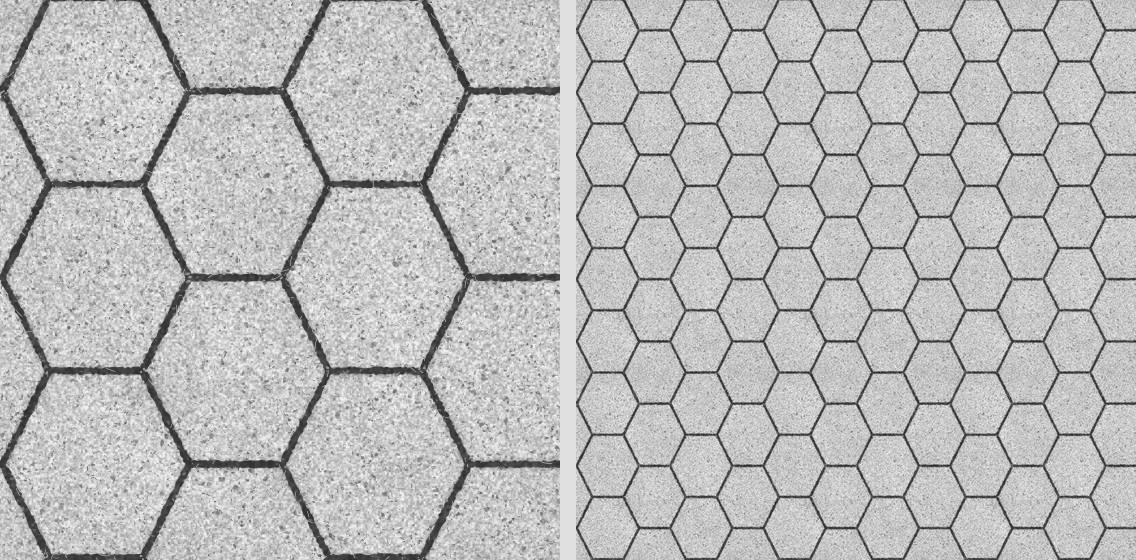
Left: one tile. Right: repeated 3 by 3.
Reproduce this texture procedurally as a three.js fragment shader.

```glsl
// Grey concrete hexagon paving: four staggered columns of three stones with dark soil joints.
// Two offset lattices give the hexagon distance; wrapped value and cellular noise add grain,
// pits, ragged stone edges, pale chips at the corners and dry grass strands.
#define PERIOD vec2(0.5, 1.0 / 3.0)
#define ORIGIN vec2(0.171, 0.171)
#define HALF_HEIGHT (1.0 / 6.0)
#define JOINT_HALF 0.0062
#define EDGE_SOFT 0.0016
#define STONE_GREY 0.795
#define SOIL_GREY 0.21
#define GRAIN 0.24
#define PIT_DEPTH 0.27
#define STRAND_CELLS 38.0
#define STRAND_GREY 0.70

varying vec2 vUv;

vec3 hash3(vec2 p) {
  vec3 q = fract(p.xyx * vec3(0.1031, 0.1030, 0.0973));
  q += dot(q, q.yxz + 33.33);
  return fract((q.xxy + q.yzz) * q.zyx);
}

// Value noise on an n by n lattice that wraps over the canvas
float noise(vec2 uv, float n) {
  vec2 g = uv * n, i = floor(g), f = fract(g);
  f = f * f * (3.0 - 2.0 * f);
  vec2 a = mod(i, n) + n * 1.7, b = mod(i + 1.0, n) + n * 1.7;
  return mix(mix(hash3(a).x, hash3(vec2(b.x, a.y)).x, f.x),
             mix(hash3(vec2(a.x, b.y)).x, hash3(b).x, f.x), f.y);
}

// Scattered round spots; amount is the share of cells that hold one
float spots(vec2 uv, float n, float amount) {
  vec2 g = uv * n, base = floor(g);
  float mask = 0.0;
  for (int y = -1; y <= 1; y++) {
    for (int x = -1; x <= 1; x++) {
      vec2 cell = base + vec2(float(x), float(y));
      vec3 r = hash3(mod(cell, n) + n * 1.3);
      float size = mix(0.2, 0.5, r.z / amount);
      float spot = 1.0 - smoothstep(size * 0.5, size, length(g - cell - r.xy));
      mask = max(mask, spot * step(r.z, amount));
    }
  }
  return mask;
}

// Thin bent strands at random angles
float strands(vec2 uv) {
  vec2 g = uv * STRAND_CELLS, base = floor(g);
  float mask = 0.0;
  for (int y = -1; y <= 1; y++) {
    for (int x = -1; x <= 1; x++) {
      vec2 cell = base + vec2(float(x), float(y));
      vec2 key = mod(cell, STRAND_CELLS);
      vec3 r = hash3(key + 71.0), look = hash3(key + 153.0);
      vec2 v = g - cell - r.xy;
      float angle = 6.2832 * r.z, c = cos(angle), s = sin(angle);
      v = vec2(c * v.x + s * v.y, c * v.y - s * v.x);
      v.y += (look.x - 0.5) * 1.2 * v.x * v.x;
      v.x -= clamp(v.x, -0.4 * look.y, 0.4 * look.y);
      float line = 1.0 - smoothstep(0.015, 0.055, length(v));
      mask = max(mask, line * step(look.z, 0.6));
    }
  }
  return mask;
}

// Distance inward from the hexagon edge
float hexDistance(vec2 q) {
  q = abs(q);
  return min(HALF_HEIGHT - q.y, (2.0 * HALF_HEIGHT - 2.0 * q.x - q.y) / sqrt(5.0));
}

void main() {
  // Nearest stone of the two lattices
  vec2 ga = (vUv - ORIGIN) / PERIOD, gb = ga - 0.5;
  vec2 ia = floor(ga + 0.5), ib = floor(gb + 0.5);
  vec2 qa = (ga - ia) * PERIOD, qb = (gb - ib) * PERIOD;
  float da = hexDistance(qa), db = hexDistance(qb);
  bool first = da > db;
  vec2 q = abs(first ? qa : qb);
  vec2 id = first ? mod(ia, vec2(2.0, 3.0)) : mod(ib, vec2(2.0, 3.0)) + 11.0;
  float corner = min(length(q - vec2(HALF_HEIGHT, 0.0)),
                     length(q - vec2(0.5 * HALF_HEIGHT, HALF_HEIGHT)));

  // Ragged edge
  float fine = noise(vUv, 210.0), medium = noise(vUv, 70.0);
  float d = max(da, db) + (medium - 0.5) * 0.0030 + (fine - 0.5) * 0.0032;
  float stoneMask = smoothstep(JOINT_HALF - EDGE_SOFT, JOINT_HALF + EDGE_SOFT, d);

  // Stone: tint, mottling, grain, pits and pale aggregate
  vec2 warped = vUv + (vec2(medium, noise(vUv, 83.0)) - 0.5) * 0.006
              + (vec2(fine, noise(vUv, 190.0)) - 0.5) * 0.004;
  float cloud = noise(vUv, 7.0), patches = noise(vUv, 23.0);
  float stone = STONE_GREY + (hash3(id + 5.0).x - 0.5) * 0.025;
  stone += (cloud - 0.5) * 0.04 + (patches - 0.5) * 0.035;
  stone += GRAIN * (noise(vUv, 260.0) - 0.5) + 0.7 * GRAIN * (noise(vUv, 430.0) - 0.5);
  float pits = max(spots(warped, 150.0, 0.20), spots(warped, 84.0, 0.10));
  stone -= PIT_DEPTH * pits * mix(0.45, 1.15, patches);
  stone += 0.10 * spots(warped + 0.37, 120.0, 0.10);
  stone -= 0.13 * (1.0 - smoothstep(JOINT_HALF, 0.017, d)) * medium;

  // Soil: crumbs and pale chips gathered at the corners
  float soil = SOIL_GREY + 0.13 * noise(vUv, 170.0) * noise(vUv, 45.0) + 0.09 * (fine - 0.4);
  soil += 0.16 * spots(warped, 128.0, 0.12);
  float chips = spots(warped + 0.19, 136.0, 0.45) * (1.0 - smoothstep(0.005, 0.014, corner));
  float grey = mix(soil, stone, stoneMask);
  grey = mix(grey, 0.72, 0.75 * chips);

  // Dry grass caught along the joints
  float nearJoint = 1.0 - smoothstep(0.008, 0.013, d);
  grey = mix(grey, STRAND_GREY, 0.65 * strands(vUv) * nearJoint);
  gl_FragColor = vec4(vec3(clamp(grey, 0.0, 0.94)), 1.0);
}
```
